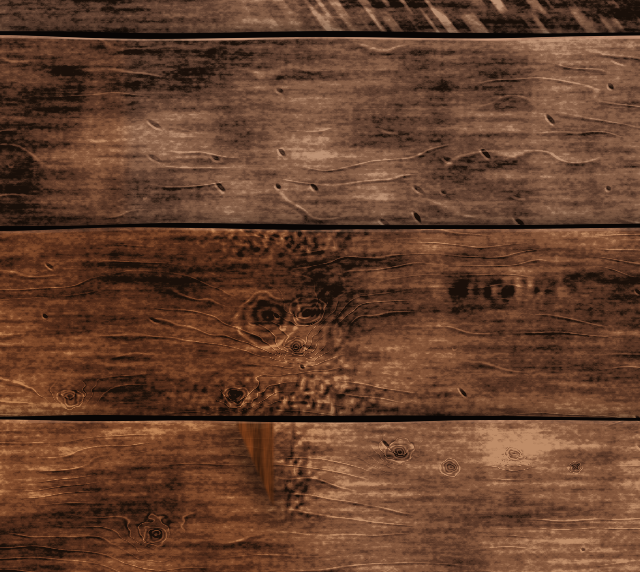
Write a Shadertoy shader that draws this texture.

```glsl
// Four weathered planks with dark seams, pale worn edges, knots and dents.
// Stretched noise and growth rings bent around knots give a tone,
// which indexes a grey-brown or a warm-brown colour ramp.

const float PLANK_HEIGHT = 0.3355;
const float FIRST_SEAM = 0.268;
const vec3 SEAM_COLOR = vec3(0.03, 0.02, 0.016);
const vec3 EDGE_COLOR = vec3(0.82, 0.62, 0.50);
const vec3 SPLIT_COLOR = vec3(0.47, 0.23, 0.09);

float hash(vec2 p) {
    vec3 q = fract(p.xyx * 0.1031);
    q += dot(q, q.yzx + 33.33);
    return fract((q.x + q.y) * q.z);
}

float noise(vec2 p) {
    vec2 i = floor(p), f = fract(p);
    f = f * f * (3.0 - 2.0 * f);
    return mix(mix(hash(i), hash(i + vec2(1, 0)), f.x),
               mix(hash(i + vec2(0, 1)), hash(i + vec2(1, 1)), f.x), f.y);
}

float fbm(vec2 p) {
    float sum = 0.0, amp = 0.533;
    for (int i = 0; i < 4; i++) {
        sum += amp * noise(p);
        p = p * 2.03 + 19.7;
        amp *= 0.5;
    }
    return sum;
}

float blob(vec2 p, vec2 center, vec2 size) {
    vec2 d = (p - center) / size;
    return exp(-dot(d, d));
}

// Dark-to-light wood; warmth blends grey-brown to red-brown
vec3 woodColor(float tone, float warmth) {
    vec3 dark = vec3(0.10, 0.06, 0.035);
    vec3 low = mix(vec3(0.38, 0.26, 0.20), vec3(0.32, 0.17, 0.10), warmth);
    vec3 mid = mix(vec3(0.53, 0.38, 0.29), vec3(0.49, 0.28, 0.16), warmth);
    vec3 high = mix(vec3(0.74, 0.58, 0.47), vec3(0.76, 0.52, 0.33), warmth);
    vec3 c = mix(dark, low, smoothstep(0.0, 0.4, tone));
    c = mix(c, mid, smoothstep(0.35, 0.68, tone));
    return mix(c, high, smoothstep(0.65, 1.05, tone));
}

// x: tone change of one knot, y: push on the growth rings
vec2 knot(vec2 p, vec2 center, float radius) {
    vec2 q = (p - center) * vec2(0.85, 1.1) / radius;
    float d = length(q) + 0.5 * (noise(q * 1.7 + center * 50.0) - 0.5);
    float rings = 0.17 * sin(d * 18.0) * (1.0 - smoothstep(0.8, 1.5, d));
    float core = 0.36 * (1.0 - smoothstep(0.2, 1.1, d));
    float rim = 0.3 * (1.0 - smoothstep(0.0, 0.1, abs(d - 1.15)));
    return vec2(rings - core + rim * noise(q * 3.0), exp(-0.2 * d * d));
}

// Slanted gouges with a lit lip, at most one per cell
float dents(vec2 p, float cellSize, float chance) {
    vec2 cell = floor(p / cellSize);
    vec2 r = vec2(hash(cell + 3.1), hash(cell + 8.7));
    vec2 q = p / cellSize - cell - 0.3 - 0.4 * r;
    float a = -0.1 - 0.9 * r.y;
    q = mat2(cos(a), -sin(a), sin(a), cos(a)) * q;
    vec2 size = vec2(0.08 + 0.2 * r.x, 0.08);
    float pit = 1.0 - smoothstep(0.5, 1.1, length(q / size));
    float lip = 1.0 - smoothstep(0.6, 1.2, length((q + vec2(0, 0.06)) / size));
    return step(hash(cell + 5.3), chance) * (0.3 * lip * (1.0 - pit) - 0.6 * r.y * pit);
}

void mainImage(out vec4 fragColor, in vec2 fragCoord) {
    vec2 p = fragCoord / iResolution.y;
    float aspect = iResolution.x / iResolution.y;

    // Planks numbered from the bottom; "on" masks each one
    float seam = floor((p.y - FIRST_SEAM) / PLANK_HEIGHT + 0.5);
    float bow = 0.007 * (noise(vec2(p.x * 3.5, seam * 9.0 + 40.0)) - 0.5);
    float rise = p.y - FIRST_SEAM - PLANK_HEIGHT * seam - bow;
    float plank = seam + step(0.0, rise);
    vec4 on = 1.0 - step(0.5, abs(plank - vec4(0, 1, 2, 3)));
    float right = smoothstep(0.4, 0.65, p.x);

    // One knot cluster plus scattered small knots
    vec2 knots = knot(p, vec2(0.468, 0.445), 0.042) + knot(p, vec2(0.538, 0.455), 0.022);
    for (float i = 0.0; i < 8.0; i++) {
        vec2 r = vec2(hash(vec2(i, 2)), hash(vec2(i, 11)));
        vec2 center = vec2((i + r.x) / 8.0 * aspect, 0.01 + 0.53 * r.y);
        knots += knot(p, center, 0.007 + 0.01 * r.x);
    }
    knots *= on.x + on.y;

    // Fibres, stains, cross-grain and speckle
    float fibre = fbm(p * vec2(9, 110) + plank * 17.0);
    float stain = fbm(p * vec2(4, 8) + plank * 31.0);
    float tone = 0.47 + 0.75 * (fibre - 0.5) + 1.1 * (stain - 0.5) + knots.x;
    tone += 0.3 * (fbm(p * vec2(30, 6)) - 0.5) + 0.5 * (fbm(p * vec2(150, 230)) - 0.5);
    tone += 0.04 * on.z - 0.16 * on.w + on.x * mix(-0.1, 0.12, right);
    tone -= 0.1 * on.z * smoothstep(0.215, 0.225, p.x) * (1.0 - right);

    // Broken pale growth rings with a dark flank
    float warp = fbm(p * vec2(2.2, 6) + plank * 5.0);
    float phase = p.y * mix(42.0, 20.0, on.z) + 6.0 * warp + 3.2 * knots.y;
    vec2 ridge = abs(2.0 * fract(phase + vec2(0, 0.12)) - 1.0);
    float worn = smoothstep(0.38, 0.7, noise(p * vec2(9, 22) + 70.0) + 0.25 * knots.y) * (1.0 - on.w);
    tone += worn * (0.3 * smoothstep(0.84, 1.0, ridge.x) - 0.22 * smoothstep(0.7, 1.0, ridge.y));

    // Crackled patches and a band of upright ticks
    float rough = on.y * (blob(p, vec2(0.5, 0.3), vec2(0.2, 0.045)) + blob(p, vec2(0.5, 0.59), vec2(0.14, 0.05))
                + 0.6 * blob(p, vec2(0.58, 0.43), vec2(0.06, 0.1))) + on.x * blob(p, vec2(0.52, 0.17), vec2(0.04, 0.09));
    vec2 grit = p * vec2(120, 110) + 6.0 * stain;
    float bump = noise(grit);
    tone += rough * (1.1 * (bump - noise(grit + vec2(-0.4, 0.5))) - 0.4 * smoothstep(0.3, 0.7, bump));
    tone += 1.5 * (noise(p * vec2(95, 45)) - 0.6) * on.y * blob(p, vec2(0.87, 0.495), vec2(0.11, 0.018));

    // Dents, and slanted saw marks on the top plank
    float dented = step(0.25, p.x) * step(p.y, 0.74);
    tone += dents(p, 0.058, 0.05 + 0.35 * dented) * on.z + dents(p + 0.3, 0.045, 0.025) * (on.x + on.y);
    float saw = noise(vec2((p.x + 0.75 * p.y) * 95.0, p.y * 25.0));
    tone += on.w * right * (0.75 * smoothstep(0.4, 0.95, saw) - 0.2);

    float warmth = on.x * mix(0.95, 0.45, right) + on.y * mix(1.0, 0.6, right)
                 + on.z * mix(0.5, 0.12, smoothstep(0.2, 0.24, p.x)) + 0.1 * on.w;
    vec3 color = woodColor(tone, warmth);

    // Split wedge on the bottom plank
    float left = 0.405 + 0.45 * (FIRST_SEAM - p.y);
    float wedge = on.x * smoothstep(left, left + 0.008, p.x) * (1.0 - smoothstep(0.474, 0.482, p.x));
    color *= 1.0 - 0.4 * on.x * blob(p, vec2(left, 0.18), vec2(0.03, 0.08));
    color = mix(color, SPLIT_COLOR * (0.2 + 1.1 * fbm(p * vec2(130, 14))), 0.85 * wedge);

    // Worn edge, shadow and gap at each seam
    float edge = smoothstep(-0.010, -0.007, rise) * step(rise, 0.0);
    float wear = mix(0.3, 0.85, on.z) * (0.4 + 0.8 * noise(vec2(p.x * 14.0, seam * 5.0)));
    color = mix(color, EDGE_COLOR, edge * wear);
    color *= 1.0 - 0.4 * step(0.0, rise) * exp(-abs(rise) * 70.0);
    float gap = 0.001 + 0.004 * noise(vec2(p.x * 6.0, seam * 3.0 + 8.0));
    color = mix(SEAM_COLOR, color, smoothstep(gap, gap + 0.002, abs(rise)));
    fragColor = vec4(color, 1.0);
}
```
